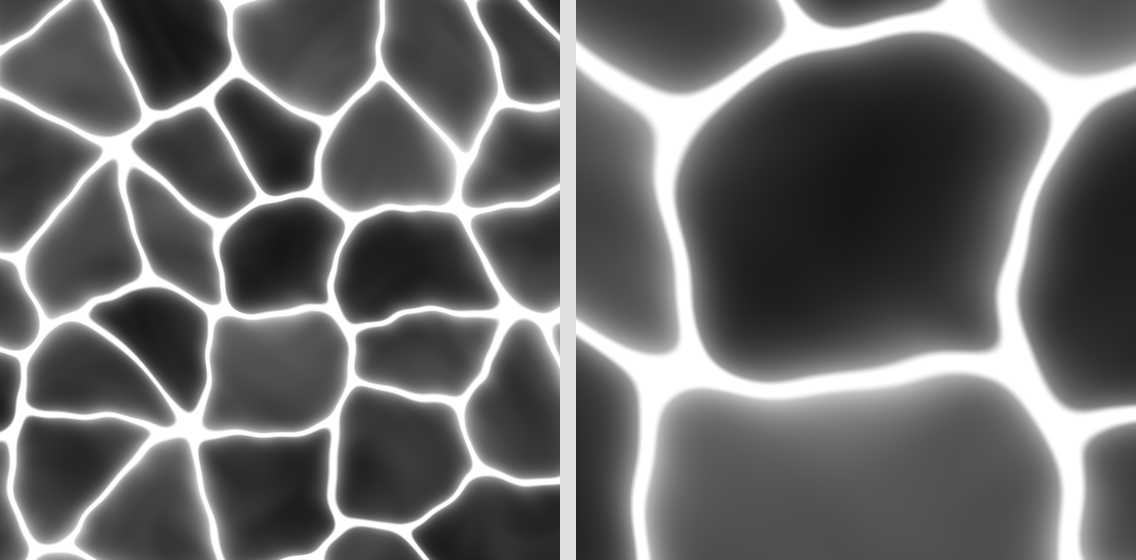
Left, the full canvas; right, a detail of the centre.
Give the GLSL for this texture, as a Shadertoy shader.

```glsl
// Glowing white web of rounded, irregular cells over smoky dark grey.

const float CELLS = 4.8;          // cells across the canvas
const float JITTER = 0.92;        // irregularity of the cell centres
const float ROUNDING = 24.0;      // higher gives sharper cell corners
const float CORE_INNER = 0.0025;  // fully white half width of a strand
const float CORE_OUTER = 0.0075;  // end of the strand's soft rim
const float GLOW_REACH = 0.0135;  // falloff length of the halo
const float GLOW_GAIN = 0.72;
const float BASE_GREY = 0.205;
const float CELL_CONTRAST = 0.09;
const float SMOKE_CONTRAST = 0.085;

vec2 hash2(vec2 p) {
    vec3 q = fract(p.xyx * vec3(0.1031, 0.1030, 0.0973));
    q += dot(q, q.yzx + 33.33);
    return fract((q.xx + q.yz) * q.zy);
}

// Layered, folded sines, roughly -1 to 1.
float smoke(vec2 p) {
    float sum = 0.0, weight = 0.6;
    for (int i = 0; i < 4; i++) {
        p += 0.7 * sin(p.yx * 0.8 + float(i) * 1.7);
        sum += weight * sin(p.x) * cos(p.y);
        p = mat2(0.8, 0.6, -0.6, 0.8) * p * 1.55 + 2.3;
        weight *= 0.6;
    }
    return sum;
}

// Bends straight borders into curved, slightly wavering strands.
vec2 bend(vec2 p) {
    p += 0.016 * sin(p.yx * 13.0 + vec2(0.4, 2.1));
    p += 0.006 * sin(p.yx * 31.0 + p * 12.0 + vec2(3.7, 1.2));
    p += 0.0016 * sin(p.yx * 83.0 + p * 37.0 + vec2(1.9, 5.3));
    return p;
}

vec2 seedOffset(vec2 cell) {
    return 0.5 + JITTER * (hash2(cell + 17.0) - 0.5);
}

// Returns the smooth border distance in x and a random cell tone in y.
vec2 cellWeb(vec2 p) {
    vec2 home = floor(p), local = fract(p);
    vec2 nearest = vec2(0.0), nearestCell = vec2(0.0);
    float best = 1e3;
    for (int j = -2; j <= 2; j++)
    for (int i = -2; i <= 2; i++) {
        vec2 cell = vec2(i, j);
        vec2 toSeed = cell + seedOffset(home + cell) - local;
        float dist = dot(toSeed, toSeed);
        if (dist < best) {
            best = dist;
            nearest = toSeed;
            nearestCell = cell;
        }
    }

    // Soft minimum over all borders rounds corners and thickens junctions.
    float total = 0.0;
    for (int j = -2; j <= 2; j++)
    for (int i = -2; i <= 2; i++) {
        vec2 cell = nearestCell + vec2(i, j);
        vec2 toSeed = cell + seedOffset(home + cell) - local;
        vec2 across = toSeed - nearest;
        if (dot(across, across) > 1e-5) {
            float border = dot(0.5 * (nearest + toSeed), normalize(across));
            total += exp(-ROUNDING * border);
        }
    }
    float soft = max(-log(total) / ROUNDING, 0.0);
    return vec2(soft, hash2(home + nearestCell + 71.0).x);
}

void mainImage(out vec4 fragColor, in vec2 fragCoord) {
    vec2 uv = fragCoord / iResolution.y;
    vec2 web = cellWeb(bend(uv) * CELLS);
    float dist = web.x / CELLS;

    // Smoky cell interiors
    float haze = smoke(uv * 13.0 + 4.0);
    float grey = BASE_GREY + CELL_CONTRAST * (web.y - 0.5) * 2.0;
    grey += SMOKE_CONTRAST * haze;
    grey = max(grey, 0.06);

    // Halo whose reach drifts across the canvas
    float drift = smoke(uv * 6.0 + 9.0);
    float reach = GLOW_REACH * (1.0 + 0.4 * drift);
    grey += GLOW_GAIN * exp(-dist / reach);

    // White strands of slightly varying thickness
    float thickness = 1.0 + 0.22 * sin(uv.x * 19.0 + 3.0 * sin(uv.y * 11.0));
    float core = 1.0 - smoothstep(CORE_INNER * thickness, CORE_OUTER * thickness, dist);
    grey = mix(min(grey, 1.0), 1.0, core);

    fragColor = vec4(vec3(grey), 1.0);
}
```
